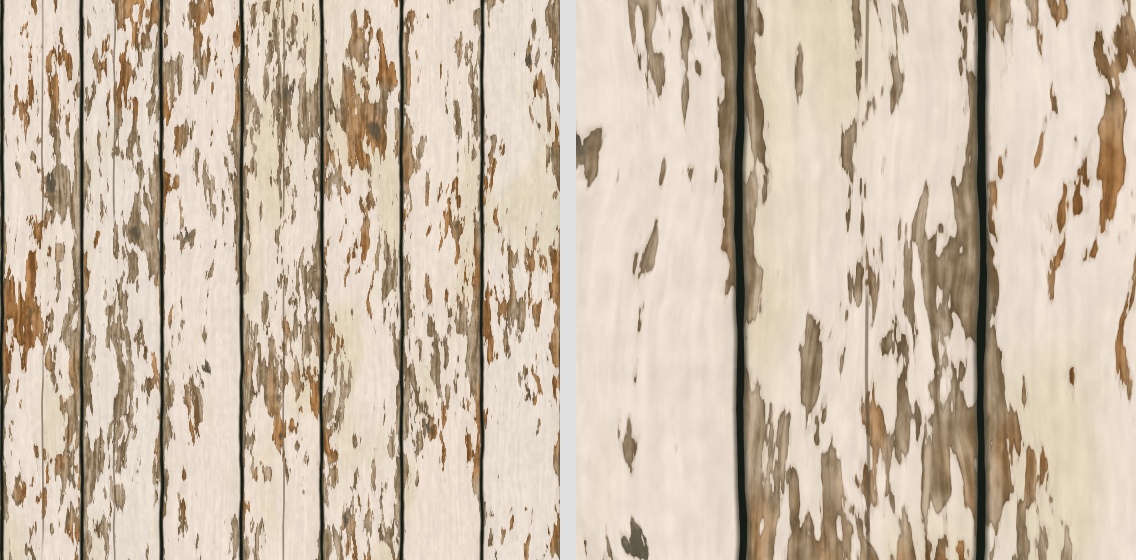
Left: the whole. Right: its middle third, enlarged.
Reproduce this texture procedurally as a Shadertoy shader.

```glsl
// Seven upright wooden planks with flaking cream paint, knots and dark seams.

float hash(vec2 p) {
    vec3 q = fract(vec3(p.xyx) * 0.1031);
    q += dot(q, q.yzx + 33.33);
    return fract((q.x + q.y) * q.z);
}

float noise(vec2 p) {
    vec2 i = floor(p), f = fract(p);
    f = f * f * (3.0 - 2.0 * f);
    return mix(mix(hash(i), hash(i + vec2(1, 0)), f.x),
               mix(hash(i + vec2(0, 1)), hash(i + vec2(1, 1)), f.x), f.y);
}

float fbm(vec2 p) {
    float sum = 0.0, weight = 0.533;
    for (int i = 0; i < 4; i++) {
        sum += weight * noise(p);
        p = p * 2.03 + vec2(17.3, 9.1);
        weight *= 0.5;
    }
    return sum;
}

void mainImage(out vec4 fragColor, in vec2 fragCoord) {
    const float PLANKS = 7.0;
    vec2 uv = fragCoord / iResolution.xy;
    float pixel = 1.0 / iResolution.y;

    // Nearest seam, slightly wavy, and the plank beside it
    float x = uv.x - 0.003;
    float seam = round(x * PLANKS);
    float seamId = mod(seam, PLANKS);
    float wave = (fbm(vec2(seamId * 7.0 + 3.0, uv.y * 14.0)) - 0.5) * 0.005;
    float fromSeam = x - seam / PLANKS - wave;
    float side = step(0.0, fromSeam);
    float plank = mod(seam - 1.0 + side, PLANKS);
    float edge = abs(fromSeam);

    // Grain coordinates differ on every plank and bend gently
    vec2 p = uv + vec2(plank * 3.7, plank * 5.3 + 2.0);
    p.x += (fbm(p * vec2(9.0, 5.0)) - 0.5) * 0.035;
    float grain = fbm(p * vec2(240.0, 14.0));
    float speck = fbm(p * vec2(180.0, 90.0));

    // Bare wood shows where flakes, streaks and broad wear add up
    float flakes = fbm(p * vec2(68.0, 17.0));
    float streaks = fbm(p * vec2(150.0, 36.0));
    float wear = fbm(p * vec2(11.0, 4.0) + 40.0);
    float edgeWear = smoothstep(0.024, 0.0, edge)
                   * noise(vec2(seamId * 5.0 + side * 2.0 + 0.5, uv.y * 4.0));
    float exposure = 0.58 * flakes + 0.42 * streaks
                   + 0.55 * (wear - 0.5) + 0.24 * edgeWear;

    // Scattered knots break the paint around them
    float knot = 0.0;
    for (float i = 0.0; i < 2.0; i++) {
        vec2 seed = vec2(plank * 3.0 + 11.0, i * 7.0 + 5.0);
        vec2 center = vec2((plank + mix(0.3, 0.7, hash(seed))) / PLANKS,
                           (i + mix(0.1, 0.9, hash(seed + 31.0))) * 0.5);
        float size = mix(0.6, 1.1, hash(seed + 57.0));
        float d = length((vec2(x, uv.y) - center) * vec2(1.0, 0.6)) / size;
        d += (speck - 0.5) * 0.012 + (flakes - 0.5) * 0.035;
        exposure += 0.16 * smoothstep(0.03, 0.004, d);
        knot = max(knot, smoothstep(0.014, 0.004, d));
    }
    float soft = clamp(fwidth(exposure) * 0.7, 0.006, 0.04);
    float bare = smoothstep(-soft, soft, exposure - 0.6);

    // Paint: cream with faint streaks, stains and tints
    vec3 paint = vec3(0.92, 0.868, 0.815);
    paint = mix(paint, vec3(0.87, 0.82, 0.70),
                0.7 * smoothstep(0.5, 0.75, fbm(p * vec2(12.0, 5.0) + 80.0)));
    paint += vec3(0.012, 0.0, -0.012) * (hash(vec2(plank, 4.0)) - 0.5);
    paint *= 1.0 + 0.09 * (grain - 0.5) + 0.08 * (speck - 0.5);
    paint = mix(paint, vec3(0.78, 0.71, 0.64),
                0.55 * smoothstep(0.55, 0.6, exposure) + 0.3 * edgeWear);

    // Wood: grey-brown grain with rusty patches and shade under paint edges
    vec3 wood = mix(vec3(0.45, 0.37, 0.26), vec3(0.78, 0.70, 0.60),
                    smoothstep(0.24, 0.78, 0.65 * grain + 0.35 * speck));
    float rust = smoothstep(0.48, 0.72, fbm(p * vec2(16.0, 7.0) + 120.0));
    wood = mix(wood, wood * vec3(1.0, 0.82, 0.62), rust);
    wood *= 1.0 - 0.14 * smoothstep(0.035, 0.0, abs(exposure - 0.615));
    wood = mix(wood, vec3(0.32, 0.30, 0.25), 0.75 * knot);

    vec3 color = mix(paint, wood, bare);

    // Fine split along some planks
    float splitX = (plank + mix(0.4, 0.6, hash(vec2(plank, 19.0)))) / PLANKS;
    splitX += (noise(vec2(plank * 9.0, uv.y * 18.0)) - 0.5) * 0.003;
    float split = smoothstep(0.0009 + pixel, 0.0004, abs(x - splitX))
                * step(0.65, hash(vec2(plank, 23.0)))
                * smoothstep(0.4, 0.55, noise(vec2(plank + 0.5, uv.y * 9.0)));
    color = mix(color, vec3(0.40, 0.34, 0.26), 0.65 * split);

    // Seams: soft olive shoulder around a near-black gap
    float gap = 0.0022 + 0.0012 * (fbm(vec2(seamId * 4.0, uv.y * 45.0)) - 0.5);
    color = mix(color, vec3(0.32, 0.30, 0.25),
                0.8 * smoothstep(gap + 0.0035, gap, edge));
    color = mix(color, vec3(0.09, 0.11, 0.085),
                smoothstep(gap + 0.7 * pixel, gap - 0.7 * pixel, edge));

    fragColor = vec4(color, 1.0);
}
```
